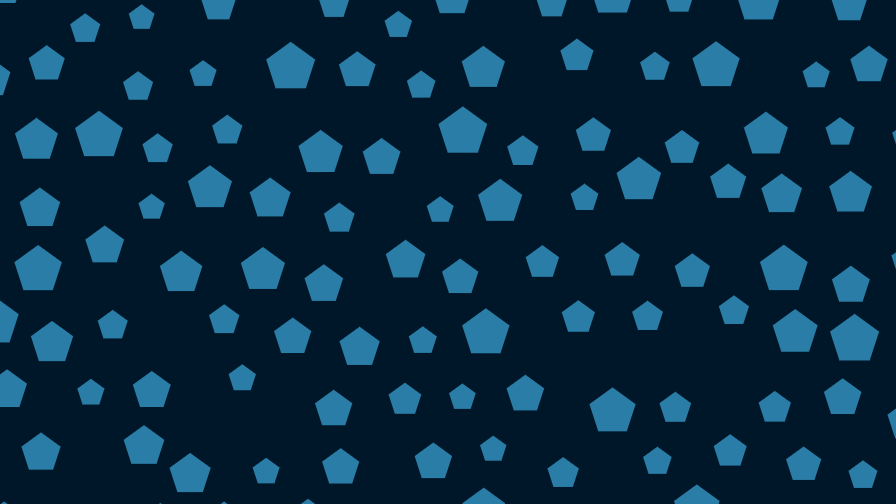
Reproduce this pattern procedurally as a Shadertoy shader.

```glsl
// Scattered upright pentagons of varied size on a dark navy ground.
// Centres start on a staggered lattice, are jittered by a hash, then pushed
// apart from close neighbours, giving an irregular but even spread.

const float PI = 3.14159265;
const float ROW_HEIGHT = 0.8660254;   // row distance of a triangular lattice

const vec3 NAVY = vec3(0.0, 0.09, 0.16);
const vec3 BLUE = vec3(0.16, 0.49, 0.65);

// Three random values per lattice cell
vec3 hash3(vec2 cell) {
    vec3 q = fract(cell.xyx * vec3(0.1031, 0.1030, 0.0973) + 0.37);
    q += dot(q, q.yxz + 33.33);
    return fract((q.xxy + q.yzz) * q.zyx);
}

// Lattice point moved to a random place in a disc
vec2 jitteredPoint(vec2 cell, float jitter) {
    vec3 rnd = hash3(cell);
    float angle = 2.0 * PI * rnd.x;
    vec2 base = vec2(cell.x + 0.5 * mod(cell.y, 2.0), cell.y * ROW_HEIGHT);
    return base + jitter * sqrt(rnd.y) * vec2(cos(angle), sin(angle));
}

// Jittered point pushed away from neighbours nearer than the gap
vec2 spacedPoint(vec2 cell, float jitter, float gap) {
    vec2 point = jitteredPoint(cell, jitter);
    vec2 push = vec2(0.0);
    for (int j = -1; j <= 1; j++) {
        for (int i = -1; i <= 1; i++) {
            if (i == 0 && j == 0) continue;
            vec2 away = point - jitteredPoint(cell + vec2(i, j), jitter);
            float dist = max(length(away), 1e-3);
            push += 0.5 * max(gap - dist, 0.0) * away / dist;
        }
    }
    return point + push;
}

// Distance to a regular polygon with one corner pointing up
float polygonDistance(vec2 p, float sides, float radius) {
    float halfSector = PI / sides;
    float angle = atan(p.x, p.y + 1e-6);
    float folded = mod(angle, 2.0 * halfSector) - halfSector;
    return length(p) * cos(folded) - radius * cos(halfSector);
}

// Distance to the nearest scattered pentagon, in lattice units
float scatterDistance(vec2 p, float minRadius, float maxRadius) {
    float row = round(p.y / ROW_HEIGHT);
    vec2 home = vec2(round(p.x - 0.5 * mod(row, 2.0)), row);
    float nearest = 1e3;
    for (int j = -1; j <= 1; j++) {
        for (int i = -1; i <= 1; i++) {
            vec2 cell = home + vec2(i, j);
            vec2 centre = spacedPoint(cell, 0.36, 0.82);
            float radius = mix(minRadius, maxRadius, hash3(cell + 57.0).z);
            nearest = min(nearest, polygonDistance(p - centre, 5.0, radius));
        }
    }
    return nearest;
}

void mainImage(out vec4 fragColor, in vec2 fragCoord) {
    // Lattice spacing as a share of the canvas height
    float spacing = 0.148;
    float pixel = 1.0 / (iResolution.y * spacing);
    vec2 p = fragCoord * pixel + vec2(20.3, 30.6);

    // Fill with an edge one pixel wide
    float d = scatterDistance(p, 0.18, 0.352);
    float coverage = clamp(0.5 - d / pixel, 0.0, 1.0);
    fragColor = vec4(mix(NAVY, BLUE, coverage), 1.0);
}
```
